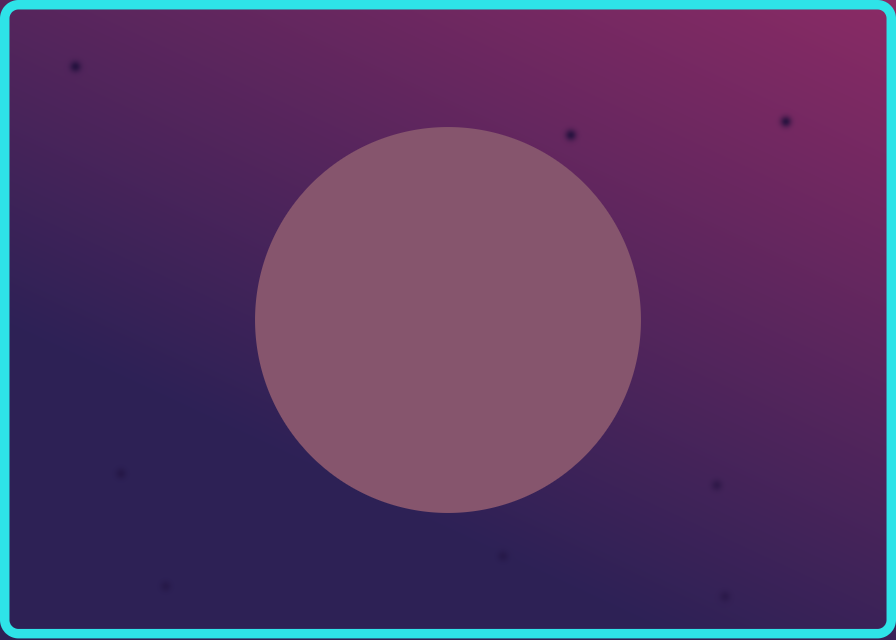
Reproduce this background procedurally as a Shadertoy shader.

```glsl
// A flat disc on a tilted indigo-to-magenta gradient, with a few soft dark specks
// strung along arcs, inside a bright rounded frame. Lengths are in canvas heights;
// shapes are signed distances, blended from back to front.

const vec3 INDIGO  = vec3(0.176, 0.129, 0.335);
const vec3 MAGENTA = vec3(0.543, 0.167, 0.396);
const vec3 MAUVE   = vec3(0.525, 0.333, 0.427);
const vec3 CYAN    = vec3(0.180, 0.890, 0.910);
const vec3 SPECK   = vec3(0.120, 0.060, 0.230);

// Antialiased coverage of the inside of a signed distance
float coverage(float dist, float pixel) {
    return clamp(0.5 - dist / pixel, 0.0, 1.0);
}

float roundedBox(vec2 p, vec2 halfSize, float radius) {
    vec2 q = abs(p) - halfSize + radius;
    return length(max(q, 0.0)) + min(max(q.x, q.y), 0.0) - radius;
}

// Position along a tilted axis: 0 at the lower left corner, 1 at the upper right
float tiltedRamp(vec2 p, vec2 size, float angle) {
    vec2 axis = vec2(sin(angle), cos(angle));
    return dot(p, axis) / dot(size, axis);
}

// Soft specks spaced along a parabola
float speckArc(vec2 p, vec2 start, vec2 stride, vec2 bend, int count, float radius) {
    float glow = 0.0;
    for (int i = 0; i < count; i++) {
        float k = float(i);
        vec2 offset = (p - start - k * stride - k * k * bend) / radius;
        glow = max(glow, exp(-dot(offset, offset)));
    }
    return glow;
}

void mainImage(out vec4 fragColor, in vec2 fragCoord) {
    float pixel = 1.0 / iResolution.y;
    vec2 p = fragCoord * pixel;
    vec2 size = vec2(iResolution.x * pixel, 1.0);

    // Sky gradient, flat over its lower third
    float ramp = tiltedRamp(p, size, radians(25.0));
    vec3 color = mix(INDIGO, MAGENTA, clamp((ramp - 0.3) / 0.7, 0.0, 1.0));

    // Specks: strong in the upper arc, faint in the lower two
    float radius = 0.0085;
    float upper  = speckArc(p, vec2(0.118, 0.896), vec2(0.993, -0.171), vec2(-0.219, 0.064), 3, radius);
    float middle = speckArc(p, vec2(0.189, 0.260), vec2(0.931, -0.018), vec2(0.0), 2, radius);
    float lower  = speckArc(p, vec2(0.259, 0.084), vec2(0.617, 0.102), vec2(-0.090, -0.055), 3, radius);
    color = mix(color, SPECK, max(0.85 * upper, max(0.5 * middle, 0.42 * lower)));

    // Central disc
    float disc = length(p - 0.5 * size) - 0.3015;
    color = mix(color, MAUVE, coverage(disc, pixel));

    // Frame, lifted slightly off the bottom edge
    float lift = 0.0025;
    float thickness = 0.0148;
    vec2 halfSize = 0.5 * (size - vec2(0.0, lift));
    float outer = roundedBox(p - vec2(0.0, lift) - halfSize, halfSize, 0.029);
    float frame = max(outer, -outer - thickness);
    color = mix(color, CYAN, coverage(frame, pixel));

    fragColor = vec4(color, 1.0);
}
```
